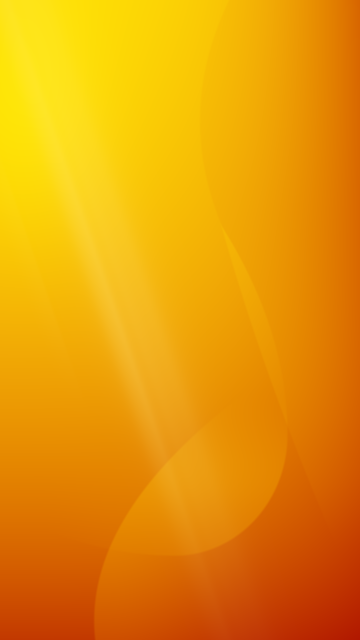
This background is drawn by a Shadertoy shader. Its source:

```glsl
// Warm golden backdrop with slanted light beams and translucent curved sheets.

const float SHEET_SOFTNESS = 0.004;
const float BEAM_SLOPE = 0.345;
const vec3 BEAM_COLOR = vec3(1.0, 0.92, 0.58);

float hash(float n) {
    return fract(sin(n * 127.1) * 43758.5453);
}

float bell(float x, float width) {
    return exp(-x * x / (width * width));
}

float cover(float signedDist) {
    return smoothstep(-SHEET_SOFTNESS, SHEET_SOFTNESS, signedDist);
}

// Red through orange to yellow, indexed by the green level.
vec3 amber(float level) {
    float red = 1.0 - 0.40 * pow(max(0.93 - level, 0.0), 1.5);
    return vec3(red, level, 0.02 * smoothstep(0.5, 0.7, level));
}

// Height fade, dark right side and a glow near the upper left.
float baseLevel(vec2 p, float height) {
    float level = 0.22 + 0.728 * (1.0 - exp(-2.0 * height));
    level -= pow(p.x, 3.5) * (0.13 + 0.30 * height);
    vec2 toGlow = (p - vec2(0.06, 0.38)) / vec2(0.26, 0.42);
    return level + 0.09 * exp(-dot(toGlow, toGlow));
}

// Positive to the right of the long S-shaped edge.
float panelDist(vec2 p) {
    float rise = p.y - 0.336;
    float fall = p.y - 0.613;
    float upper = 0.5556 + 0.717 * rise * rise;
    float lower = 0.611 + 0.28 * fall + 0.0864 * fall * fall;
    return p.x - (fall < 0.0 ? upper : lower);
}

// Positive inside the hook that bends round at the lower right.
float hookDist(vec2 p) {
    vec2 radius = vec2(0.3125, 0.3356);
    vec2 d = p - vec2(0.486, 1.208);
    if (d.y < 0.0) return radius.x - 0.543 * d.y * d.y - d.x;
    if (d.x > 0.0) return (1.0 - length(d / radius)) * radius.x;
    return radius.y - 0.56 * d.x * d.x - d.y;
}

// Positive to the right of the bowl edge that rises from the bottom.
float bowlDist(vec2 p) {
    float d = 1.7245 - p.y;
    float slope = 2.09 * d;
    return (p.x - 0.2616 - 1.045 * d * d) / sqrt(1.0 + slope * slope);
}

// Brightness changes where the sheets overlap.
float sheetLevel(vec2 p) {
    float panel = cover(panelDist(p));
    float hook = cover(hookDist(p));
    float bowl = cover(bowlDist(p)) * smoothstep(1.08, 1.38, p.y);

    float panelTint = mix(-0.025, 0.025, smoothstep(0.5, 1.2, p.y));
    panelTint *= 1.0 - smoothstep(1.3, 1.55, p.y);
    float level = panel * (1.0 - hook) * panelTint;
    level += 0.035 * panel * hook;
    level += 0.10 * bowl * hook;
    level += 0.09 * bowl * (1.0 - hook) * (1.0 - smoothstep(0.3, 0.75, p.x));
    float hookFade = smoothstep(0.1, 0.4, p.x) * smoothstep(1.2, 1.5, p.y);
    return level + 0.02 * hook * (1.0 - bowl) * hookFade;
}

// Broad slanted beams with scattered fine streaks.
float beams(vec2 p) {
    float s = p.x - BEAM_SLOPE * p.y;
    float light = 0.17 * bell(s - 0.07, 0.10);
    light += 0.10 * bell(s - 0.01, 0.035);
    light += 0.05 * bell(s - 0.12, 0.03);
    for (int i = 0; i < 6; i++) {
        float id = float(i) + 1.0;
        float offset = mix(-0.04, 0.2, hash(id));
        light += 0.025 * bell(s - offset, mix(0.008, 0.025, hash(id + 9.0)));
    }
    float along = mix(0.65, 1.0, smoothstep(0.0, 0.7, p.y));
    along *= 1.0 - 0.8 * smoothstep(0.85, 1.75, p.y);

    // Thin separate beam at the left, with a crisp right side.
    float thin = smoothstep(-0.22, -0.156, s) * (1.0 - smoothstep(-0.156, -0.145, s));
    thin *= smoothstep(0.3, 0.6, p.y) * (1.0 - smoothstep(0.8, 1.2, p.y));
    return light * along + 0.035 * thin;
}

void mainImage(out vec4 fragColor, in vec2 fragCoord) {
    vec2 uv = fragCoord / iResolution.xy;
    // Width spans 0..1; depth runs downward from the top over 0..16/9.
    vec2 p = vec2(uv.x, (1.0 - uv.y) * 16.0 / 9.0);

    float level = baseLevel(p, uv.y) + sheetLevel(p);
    vec3 color = mix(amber(level), BEAM_COLOR, beams(p));
    fragColor = vec4(clamp(color, 0.0, 1.0), 1.0);
}
```
